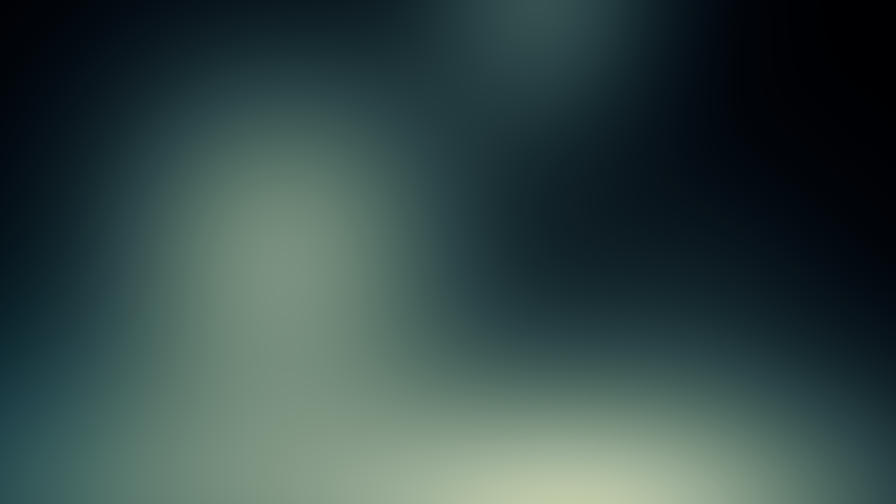
Reproduce this background procedurally as a Shadertoy shader.

```glsl
// Design space: height 1, width 16/9
const vec2 DESIGN_SIZE = vec2(16.0 / 9.0, 1.0);

// Tone ramp, dark to bright; green doubles as the light level of each stop
const int STOPS = 8;
const vec3 TONES[STOPS] = vec3[](
    vec3(0.00, 0.00, 0.01),
    vec3(0.01, 0.04, 0.07),
    vec3(0.08, 0.16, 0.18),
    vec3(0.17, 0.27, 0.28),
    vec3(0.29, 0.40, 0.37),
    vec3(0.41, 0.51, 0.45),
    vec3(0.62, 0.69, 0.60),
    vec3(0.76, 0.80, 0.67)
);

// Soft lights: centre.xy, radius.xy
const vec4 MAIN_GLOW   = vec4(0.567, 0.525, 0.359, 0.359);
const vec4 FLOOR_GLOW  = vec4(1.169, -0.030, 0.602, 0.301);
const vec4 CORNER_GLOW = vec4(0.255, 0.005, 0.509, 0.347);
const vec4 TOP_GLOW    = vec4(1.076, 1.023, 0.243, 0.301);
const vec4 HAZE_GLOW   = vec4(1.343, 0.444, 0.301, 0.255);

const float MAIN_POWER   = 0.52;
const float FLOOR_POWER  = 0.78;
const float CORNER_POWER = 0.36;
const float TOP_POWER    = 0.30;
const float HAZE_POWER   = 0.07;

// Cool cast in the lower left corner
const vec4 COOL_AREA = vec4(0.0, 0.10, 0.28, 0.35);
const vec3 COOL_CAST = vec3(-0.035, 0.0, 0.015);

// Elliptical Gaussian falloff
float glow(vec2 p, vec4 light) {
    vec2 d = (p - light.xy) / light.zw;
    return exp(-dot(d, d));
}

// Maps a light level to its colour
vec3 toneRamp(float level) {
    vec3 color = TONES[0];
    for (int i = 1; i < STOPS; i++) {
        float low = TONES[i - 1].g;
        float high = TONES[i].g;
        color = mix(color, TONES[i], clamp((level - low) / (high - low), 0.0, 1.0));
    }
    return color;
}

void mainImage(out vec4 fragColor, in vec2 fragCoord) {
    vec2 p = fragCoord / iResolution.xy * DESIGN_SIZE;

    // Overlapping lights
    float level = MAIN_POWER * glow(p, MAIN_GLOW)
                + FLOOR_POWER * glow(p, FLOOR_GLOW)
                + CORNER_POWER * glow(p, CORNER_GLOW)
                + TOP_POWER * glow(p, TOP_GLOW)
                + HAZE_POWER * glow(p, HAZE_GLOW);

    // Colour grading
    vec3 color = toneRamp(level) + COOL_CAST * glow(p, COOL_AREA);
    fragColor = vec4(clamp(color, 0.0, 1.0), 1.0);
}
```
